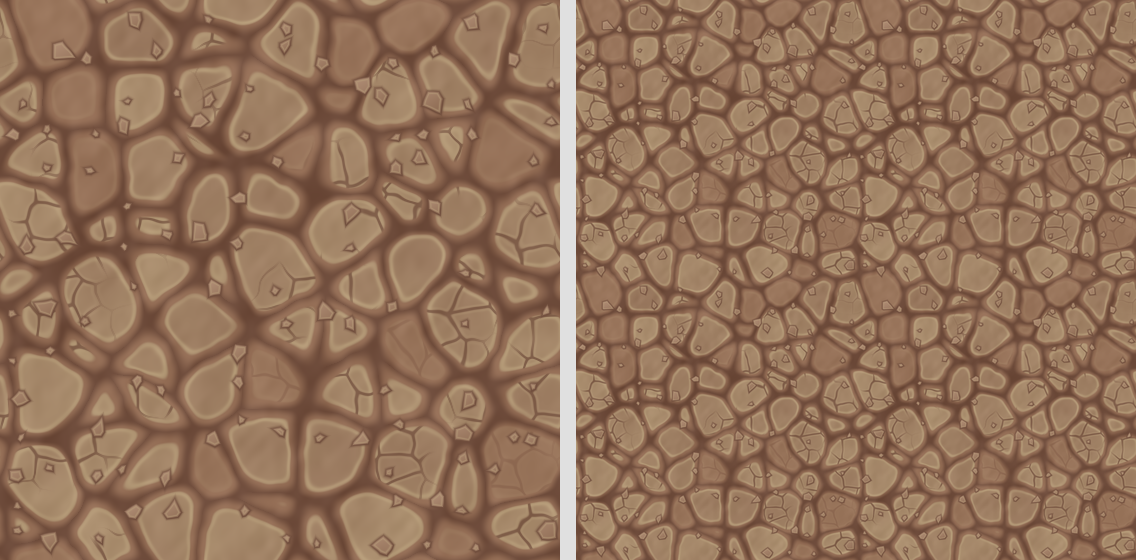
Left: one tile. Right: repeated 2 by 2.
This texture is drawn by a three.js fragment shader. Its source:

```glsl
// Tiling ground of rounded, cracked stones set in brown mud with scattered pebbles.
#define STONES 9.0
#define CRACKS 16.0
#define PEBBLES 15.0
#define PEBBLE_SHARE 0.46
#define MUD_DARK vec3(0.43, 0.295, 0.23)
#define MUD_LIGHT vec3(0.58, 0.43, 0.335)
#define STONE_ROSY vec3(0.595, 0.465, 0.365)
#define STONE_OCHRE vec3(0.665, 0.555, 0.43)
#define RIM_LIGHT vec3(0.72, 0.62, 0.48)
#define CRACK_DARK vec3(0.47, 0.335, 0.26)
#define PEBBLE_FACE vec3(0.63, 0.495, 0.40)

varying vec2 vUv;

float hash(vec2 c, float salt) {
  return fract(sin(dot(c, vec2(127.1, 311.7)) + salt * 74.7) * 43758.5453);
}

// Value noise that wraps after n lattice steps
float noise(vec2 p, vec2 n, float salt) {
  vec2 q = p * n, i = floor(q), f = fract(q);
  f = f * f * (3.0 - 2.0 * f);
  vec2 a = mod(i, n), b = mod(i + 1.0, n);
  return mix(mix(hash(a, salt), hash(vec2(b.x, a.y), salt), f.x),
             mix(hash(vec2(a.x, b.y), salt), hash(b, salt), f.x), f.y);
}

vec2 warp(vec2 p, float n, float amount, float salt) {
  return p + amount * (vec2(noise(p, vec2(n), salt), noise(p, vec2(n), salt + 1.0)) - 0.5);
}

// Jittered site of a cell: position and weight
vec3 site(vec2 c, float n, float spread) {
  vec2 w = mod(c, n);
  return vec3(c + 0.12 + 0.76 * vec2(hash(w, n), hash(w, n + 1.0)), spread * hash(w, n + 2.0));
}

// Weighted Voronoi with rounded corners: edge distance in cells, wrapped cell id
vec3 cells(vec2 p, float n, float spread, float softness) {
  vec2 q = p * n, home = floor(q), own = home;
  vec3 s = vec3(0.0);
  float best = 1000.0, sum = 0.0;
  for (int y = -2; y <= 2; y++) for (int x = -2; x <= 2; x++) {
    vec2 c = home + vec2(float(x), float(y));
    vec3 t = site(c, n, spread);
    float d = dot(t.xy - q, t.xy - q) - t.z;
    if (d < best) { best = d; own = c; s = t; }
  }
  for (int y = -2; y <= 2; y++) for (int x = -2; x <= 2; x++) {
    if (x == 0 && y == 0) continue;
    vec3 t = site(own + vec2(float(x), float(y)), n, spread);
    float d = dot(t.xy - q, t.xy - q) - t.z;
    sum += exp(-softness * (d - best) / (2.0 * length(t.xy - s.xy) + 0.001));
  }
  return vec3(-log(sum + 1e-9) / softness, mod(own, n));
}

// Nearest pebble: signed distance in cells, light from the upper left, tone
vec3 pebble(vec2 p) {
  vec2 q = p * PEBBLES, home = floor(q);
  vec3 nearest = vec3(1.0, 0.0, 0.0);
  for (int y = -1; y <= 1; y++) for (int x = -1; x <= 1; x++) {
    vec2 c = home + vec2(float(x), float(y)), w = mod(c, PEBBLES);
    if (hash(w, 20.0) > PEBBLE_SHARE) continue;
    vec2 v = q - c - 0.2 - 0.6 * vec2(hash(w, 21.0), hash(w, 22.0));
    float size = hash(w, 23.0), r = mix(0.09, 0.25, size * size), d = -1.0;
    for (int k = 0; k < 5; k++) {
      float fk = float(k);
      float a = 1.2566 * (fk + 0.8 * hash(w, 30.0 + fk)) + 6.2832 * hash(w, 24.0);
      d = max(d, dot(v, vec2(cos(a), sin(a))) - r * (0.7 + 0.45 * hash(w, 40.0 + fk)));
    }
    if (d < nearest.x) nearest = vec3(d, dot(v, vec2(-0.5, 0.85)) / r, hash(w, 25.0));
  }
  return nearest;
}

float line(float d, float width) { return exp(-d * d / (width * width)); }

void main() {
  vec2 p = vUv;
  vec2 slant = vec2(p.x + p.y, p.y - p.x);
  float blotch = noise(p, vec2(11.0), 1.0) * 0.6 + noise(slant, vec2(17.0), 2.0) * 0.4;
  float strokes = noise(slant, vec2(14.0, 46.0), 3.0) + noise(p, vec2(60.0, 34.0), 4.0) - 1.0;

  // Mud, darkest along the middle of the gaps
  vec2 bent = warp(warp(p, 13.0, 0.022, 5.0), 42.0, 0.005, 7.0);
  vec3 stone = cells(bent, STONES, 0.6, 13.0);
  vec2 id = stone.yz;
  float inset = mix(0.085, 0.145, hash(id, 50.0));
  float inside = stone.x - inset;
  float depth = smoothstep(-0.03, inset, stone.x + 0.09 * (blotch - 0.5));
  vec3 mud = mix(MUD_DARK, MUD_LIGHT, depth) + 0.04 * (blotch - 0.5);

  // Stone face with a worn, pale rim
  float tone = 0.5 + 0.75 * (hash(id, 51.0) - 0.5) + 0.7 * (blotch - 0.5);
  vec3 face = mix(STONE_ROSY, STONE_OCHRE, clamp(tone, 0.0, 1.0));
  float wear = 0.3 + 0.7 * noise(p, vec2(24.0), 9.0);
  float rim = 0.85 * wear * line(inside - 0.035, 0.03) + 0.2 * exp(-max(inside, 0.0) / 0.09);
  face = mix(face, RIM_LIGHT, min(rim, 1.0));

  // Tapering cracks with pale lips on some stones
  float crackEdge = cells(warp(p, 38.0, 0.012, 10.0), CRACKS, 0.3, 60.0).x;
  float cracked = step(0.42, hash(id, 52.0)) * smoothstep(0.4, 0.62, noise(p, vec2(10.0), 12.0));
  float lips = line(crackEdge - 0.085, 0.035) * cracked * wear;
  face = mix(face, RIM_LIGHT, 0.4 * lips);
  float crack = cracked * (1.0 - smoothstep(0.015, 0.025 + 0.04 * cracked, crackEdge));
  face = mix(face, CRACK_DARK, 0.85 * crack);

  float sunk = 0.75 * step(hash(id, 53.0), 0.1);
  vec3 color = mix(mud, face, smoothstep(-0.02, 0.015, inside) * (1.0 - sunk));
  color += 0.028 * strokes;

  // Faceted pebbles with a soft shadow, dark outline and lit edge
  vec3 peb = pebble(warp(p, 50.0, 0.004, 14.0));
  color = mix(color, MUD_DARK, 0.4 * (1.0 - smoothstep(0.0, 0.09, peb.x)));
  vec3 chip = PEBBLE_FACE + 0.05 * (peb.z - 0.5) + 0.035 * clamp(peb.y, -1.0, 1.0);
  chip = mix(chip, RIM_LIGHT, 0.5 * line(peb.x + 0.06, 0.022));
  color = mix(color, chip, 1.0 - smoothstep(-0.02, 0.02, peb.x));
  color = mix(color, MUD_DARK, (0.7 - 0.2 * clamp(peb.y, -1.0, 1.0)) * line(peb.x, 0.026));

  gl_FragColor = vec4(color, 1.0);
}
```
